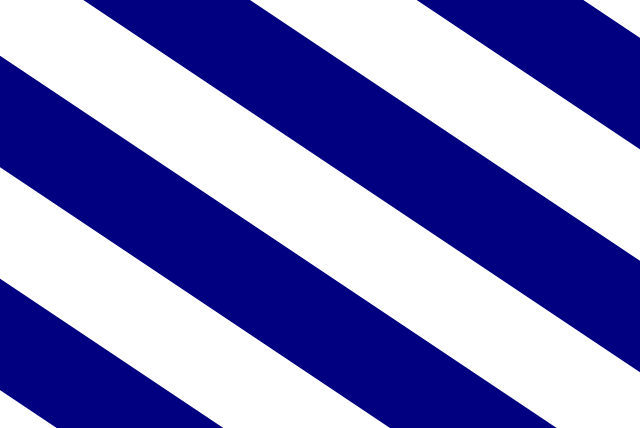
Give the GLSL for this pattern, as a WebGL 2 fragment shader.

```glsl
#version 300 es
precision highp float;
// Broad navy and white diagonal stripes of equal width, falling from left to right.

uniform vec2 u_resolution;
out vec4 fragColor;

void main() {
    vec2 uv = gl_FragCoord.xy / u_resolution;

    // Stripe phase: 1.92 repeats per canvas height, with a white stripe through the centre
    float phase = (uv.x + uv.y - 1.0) * 1.92;
    float pixel = 1.92 * length(1.0 / u_resolution);

    // Distance from the nearest white centre line, where half a stripe is 0.25
    float fromCentre = abs(fract(phase + 0.5) - 0.5);
    float navyAmount = smoothstep(-0.6 * pixel, 0.6 * pixel, fromCentre - 0.25);

    vec3 white = vec3(1.0);
    vec3 navy = vec3(0.0, 0.0, 0.502);
    fragColor = vec4(mix(white, navy, navyAmount), 1.0);
}
```
